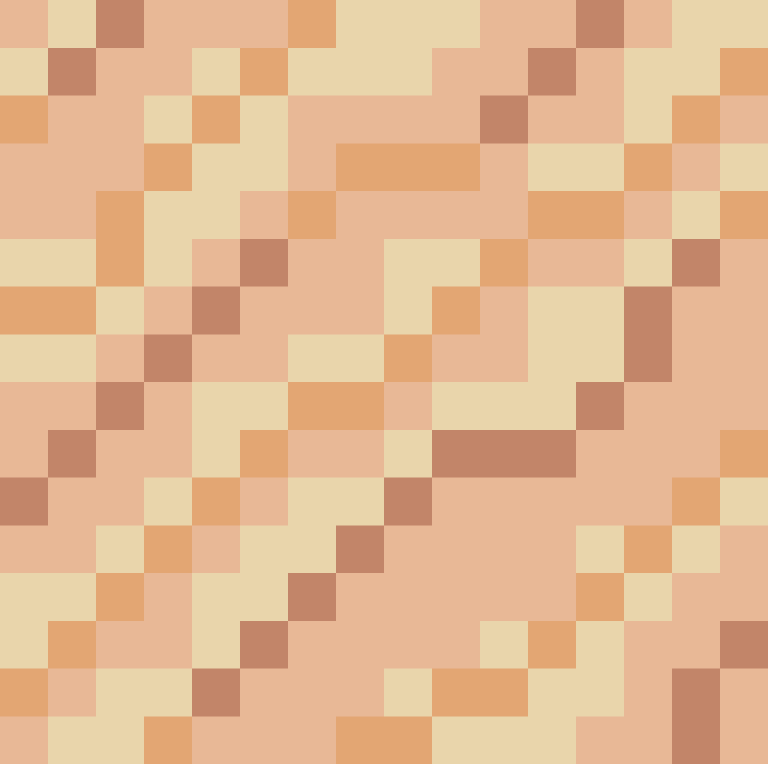
A Shadertoy shader for this pattern:

```glsl
// Blocky sandstone: stepped diagonal strata on a 16 by 16 grid of flat tiles.

const vec3 PINK  = vec3(0.91, 0.72, 0.59);
const vec3 PALE  = vec3(0.915, 0.835, 0.67);
const vec3 AMBER = vec3(0.89, 0.65, 0.45);
const vec3 RUST  = vec3(0.76, 0.52, 0.41);

vec2 hashGradient(vec2 p) {
    float angle = 6.2832 * fract(sin(dot(p, vec2(127.1, 311.7))) * 43758.5);
    return vec2(cos(angle), sin(angle));
}

float gradientNoise(vec2 p) {
    vec2 i = floor(p), f = fract(p);
    vec2 u = f * f * f * (f * (f * 6.0 - 15.0) + 10.0);
    float a = dot(hashGradient(i), f);
    float b = dot(hashGradient(i + vec2(1, 0)), f - vec2(1, 0));
    float c = dot(hashGradient(i + vec2(0, 1)), f - vec2(0, 1));
    float d = dot(hashGradient(i + vec2(1, 1)), f - vec2(1, 1));
    return mix(mix(a, b, u.x), mix(c, d, u.x), u.y);
}

// Depth grows toward the lower right; each whole number starts a new layer.
float layerDepth(vec2 cell) {
    return (0.8 * cell.x - cell.y) / 4.0 + 0.55 + 0.5 * gradientNoise(cell * 0.21 + 3.4);
}

vec3 tileColor(vec2 cell) {
    float depth = layerDepth(cell);
    float layer = floor(depth);
    float within = depth - layer;

    // One-tile seam: its width is the depth change over the steeper axis.
    float stepX = abs(depth - layerDepth(cell - vec2(1, 0)));
    float stepY = abs(depth - layerDepth(cell + vec2(0, 1)));
    float seam = max(stepX, stepY);
    if (within < seam) {
        float along = (cell.x + cell.y) * 0.13;
        bool rusty = mod(layer, 2.0) > 0.5 && gradientNoise(vec2(along, layer * 3.7)) > -0.22;
        return rusty ? RUST : AMBER;
    }

    // Fill between seams: pink then pale, with one wide and one reversed layer.
    float kind = mod(layer, 4.0);
    float fill = (within - seam) / (1.0 - seam) + 0.35 * gradientNoise(cell * 0.63 + 8.2);
    float split = kind == 1.0 ? 0.85 : 0.5;
    bool pink = (fill < split) != (kind == 2.0);
    return pink ? PINK : PALE;
}

void mainImage(out vec4 fragColor, in vec2 fragCoord) {
    // Four samples per pixel smooth the tile edges.
    vec3 color = vec3(0.0);
    for (int s = 0; s < 4; s++) {
        vec2 offset = vec2(s % 2, s / 2) * 0.5 - 0.25;
        color += tileColor(floor((fragCoord + offset) / iResolution.xy * 16.0));
    }
    fragColor = vec4(color / 4.0, 1.0);
}
```
